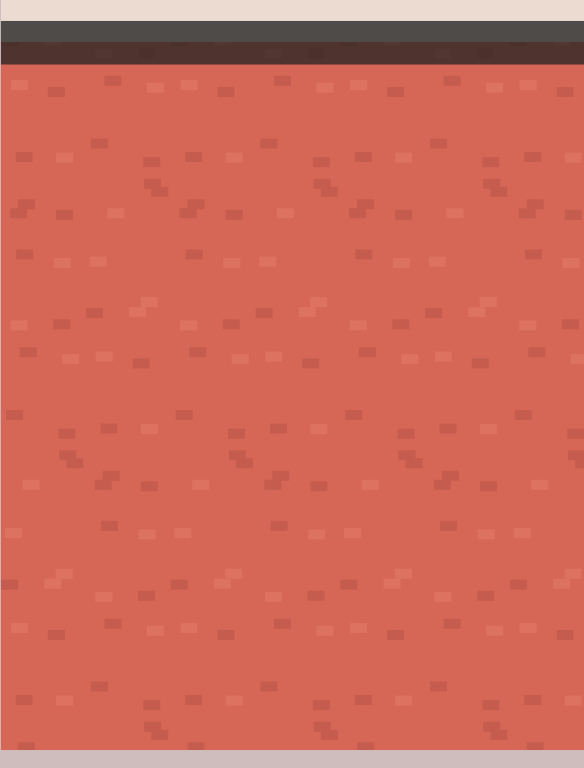
Give the GLSL for this texture, as a Shadertoy shader.

```glsl
// Lengths are fractions of the canvas height
const vec2 CELL = vec2(0.0552, 0.0707);   // one chip or chip pair per cell
const vec2 TILE = vec2(4.0, 5.0);         // cells before the layout repeats
const float TILE_SHIFT = 2.0;             // sideways cells per tile row
const vec2 CHIP = vec2(0.0221, 0.0130);
const float JITTER = 0.92;

const float LEDGE_TOP = 0.0234;
const float SHADE_BOTTOM = 0.9160;
const float BEAM_BOTTOM = 0.9453;
const float CAP_BOTTOM = 0.9727;
const float SIDE_LINE = 0.0012;

const vec3 WALL = vec3(0.840, 0.402, 0.338);
const vec3 DARK_CHIP = vec3(0.772, 0.360, 0.302);
const vec3 LIGHT_CHIP = vec3(0.867, 0.446, 0.382);
const vec3 SHADE = vec3(0.133, 0.133, 0.127);
const float SHADE_STRENGTH = 0.75;
const vec3 BEAM = vec3(0.310, 0.294, 0.286);
const vec3 CAP = vec3(0.920, 0.860, 0.820);
const vec3 LEDGE = vec3(0.810, 0.740, 0.745);

float hash(vec2 p) {
    return fract(sin(dot(p, vec2(127.1, 311.7))) * 43758.5453);
}

// Antialiased step from 0 below the edge to 1 above it
float above(float value, float edge, float pixel) {
    return clamp((value - edge) / pixel + 0.5, 0.0, 1.0);
}

float rectangle(vec2 p, vec2 size, float pixel) {
    vec2 inside = clamp((0.5 * size - abs(p)) / pixel + 0.5, 0.0, 1.0);
    return inside.x * inside.y;
}

vec3 chippedWall(vec2 p, float pixel) {
    vec2 cell = floor(p / CELL);
    vec2 local = p - (cell + 0.5) * CELL;
    float tileRow = floor(cell.y / TILE.y);
    vec2 id = mod(cell + vec2(TILE_SHIFT * tileRow, 0.0), TILE);

    // Shuffled rank gives every tile the same mix of chip kinds
    float rank = mod(7.0 * id.x + 8.0 * id.y, TILE.x * TILE.y);
    if (rank > 18.5) return WALL;
    bool isDark = rank < 10.5;

    // Offset between the two halves of a stepped pair; zero for a single chip
    vec2 stagger = vec2(0.0);
    if (rank < 0.5) stagger = vec2(0.47, 0.90);
    else if (rank < 1.5) stagger = vec2(0.42, -0.80);
    else if (rank > 10.5 && rank < 11.5) stagger = vec2(0.67, 1.0);
    stagger *= CHIP;

    // Keep the whole shape inside its cell
    vec2 room = CELL - CHIP - abs(stagger);
    vec2 random = vec2(hash(id + 3.7), hash(id + 19.3));
    local -= (random - 0.5) * room * JITTER;

    float mask = max(rectangle(local - 0.5 * stagger, CHIP, pixel),
                     rectangle(local + 0.5 * stagger, CHIP, pixel));
    return mix(WALL, isDark ? DARK_CHIP : LIGHT_CHIP, mask);
}

void mainImage(out vec4 fragColor, in vec2 fragCoord) {
    float pixel = 1.0 / iResolution.y;
    vec2 p = fragCoord * pixel;

    vec3 color = chippedWall(p, pixel);

    // Shadow, beam and cap along the top
    color = mix(color, SHADE, SHADE_STRENGTH * above(p.y, SHADE_BOTTOM, pixel));
    color = mix(color, BEAM, above(p.y, BEAM_BOTTOM, pixel));
    color = mix(color, CAP, above(p.y, CAP_BOTTOM, pixel));

    // Ledge along the bottom and hairline on the left
    color = mix(LEDGE, color, above(p.y, LEDGE_TOP, pixel));
    color = mix(LEDGE, color, above(p.x, SIDE_LINE, pixel));

    fragColor = vec4(color, 1.0);
}
```
